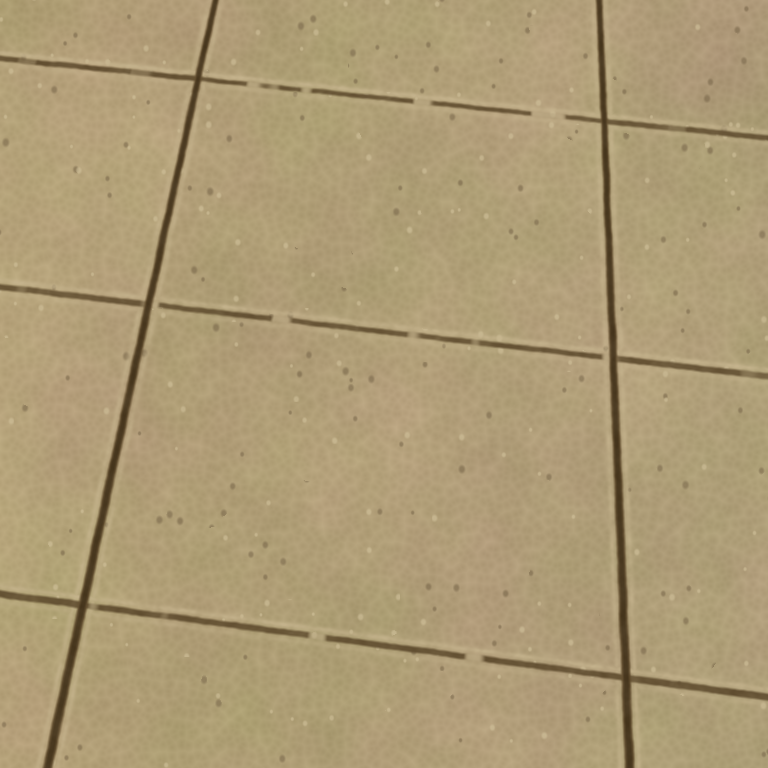
This texture is drawn by a three.js fragment shader. Its source:

```glsl
// Sandy stone paving seen at a slant: large square tiles, dark upright joints and thin chipped
// cross joints. A perspective map turns the canvas into tile units, where joints are whole numbers;
// layered sines mottle the stone and cellular noise adds its grain, pits and pale chips.
varying vec2 vUv;

vec2 hash2(vec2 p) {
  vec3 q = fract(p.xyx * vec3(0.1031, 0.1030, 0.0973));
  q += dot(q, q.yzx + 33.33);
  return fract((q.xx + q.yz) * q.zy);
}

// Cellular noise: distance to the nearest point, and that point's two random values
vec3 cellular(vec2 p) {
  vec3 nearest = vec3(9.0, 0.0, 0.0);
  for (int j = -1; j <= 1; j++) {
    for (int i = -1; i <= 1; i++) {
      vec2 cell = floor(p) + vec2(float(i), float(j));
      float d = length(cell + hash2(cell + 50.0) - p);
      if (d < nearest.x) nearest = vec3(d, hash2(cell + 91.7));
    }
  }
  return nearest;
}

// Layered sines, each turned and finer than the last, about -1 to 1
float mottle(vec2 p) {
  float sum = 0.0, amp = 0.4;
  for (int i = 0; i < 5; i++) {
    p = mat2(0.8, -0.6, 0.6, 0.8) * p * 1.75 + 1.3;
    sum += amp * sin(p.x + 1.6 * sin(p.y));
    amp *= 0.75;
  }
  return sum;
}

// Sparse small spots; share is the part of the cells that hold one
float specks(vec2 p, float share) {
  vec3 c = cellular(p);
  float radius = 0.07 + 0.13 * c.z;
  return (1.0 - smoothstep(radius * 0.4, radius + 0.06, c.x)) * step(c.y, share);
}

// Soft-edged band of the given half width
float band(float d, float halfWidth) {
  return 1.0 - smoothstep(halfWidth - 0.0022, halfWidth + 0.0022, abs(d));
}

// Soft pale ridge at a given offset from a joint
float ridge(float d, float offset) {
  float r = (d - offset) / 0.0035;
  return exp(-r * r);
}

void main() {
  vec2 p = vUv;

  // Perspective: solve p * (1 + dot(lean, tile)) = origin + across * tile.x + up * tile.y
  vec2 lean = vec2(-0.0303, 0.1678);
  vec2 across = vec2(0.6823, -0.0985) - lean.x * p;
  vec2 up = vec2(0.1181, 0.4930) - lean.y * p;
  vec2 r = p - vec2(0.1081, 0.2122);
  vec2 tile = vec2(r.x * up.y - r.y * up.x, across.x * r.y - across.y * r.x)
            / (across.x * up.y - across.y * up.x);
  float depth = 1.0 + dot(lean, tile);

  // Signed canvas distance to the nearest upright (x) and cross (y) joint
  vec2 joint = floor(tile + 0.5);
  vec2 gap = (tile - joint) * vec2(across.x, up.y) / depth;
  gap += 0.0007 * vec2(mottle(p * 24.0), mottle(p * 31.0 + 5.0));

  // Stone: broad blotches, pink to green drift, fine grain
  float blotch = mottle(p * 3.2);
  float drift = mottle(p * 4.5 + 11.0);
  vec3 color = mix(vec3(0.672, 0.602, 0.455), vec3(0.722, 0.651, 0.492), 0.5 + 0.4 * blotch);
  color += vec3(0.010, -0.008, 0.012) * drift;
  color += 0.013 * mottle(p * 26.0 + 3.0);
  color += 0.045 * (cellular(p * 95.0).x - 0.45);
  color += vec3(0.012, 0.010, -0.008) * (0.5 - p.x);
  color += 0.015 * (hash2(floor(tile) + 7.0).x - 0.5);

  // Pits gather in patches; pale chips gather along the cross joints
  float patches = smoothstep(0.0, 0.9, mottle(p * 6.0 + 21.0));
  float pits = specks(p * vec2(42.0, 34.0), 0.06 + 0.16 * patches);
  float chips = specks(p * vec2(48.0, 40.0) + 60.0, 0.07 + 0.4 * exp(-abs(gap.y) * 60.0));
  color = mix(color, vec3(0.46, 0.39, 0.28), 0.55 * pits);
  color = mix(color, vec3(0.82, 0.76, 0.61), 0.6 * chips);

  // Pale rims, stronger above the cross joints than below
  float rimWear = 0.6 + 0.3 * mottle(p * 38.0 + 2.0);
  float rim = 0.75 * ridge(abs(gap.x), 0.0115 / depth);
  rim = max(rim, ridge(gap.y, 0.0095 / depth));
  rim = max(rim, 0.5 * ridge(gap.y, -0.0095 / depth));
  color = mix(color, vec3(0.78, 0.71, 0.56), clamp(rim * rimWear, 0.0, 0.85));

  // Cross joints: filled in places on the middle tiles, more so in the far rows
  float middle = step(0.0, tile.x) * step(tile.x, 1.0);
  float run = tile.x * 19.0 + joint.y * 8.3;
  float breaks = sin(run) + 0.8 * sin(run * 2.3 + 1.0) + 0.5 * sin(run * 4.7);
  float worn = smoothstep(0.9, 1.7, breaks + 0.3 * joint.y - 0.3) * (0.25 + 0.6 * middle);
  float thin = 0.0044 / depth * (1.0 - 0.15 * middle);
  float cross = band(gap.y, thin) * (1.0 - worn) * (0.88 + 0.1 * mottle(p * 30.0));
  color = mix(color, vec3(0.37, 0.295, 0.18), clamp(cross, 0.0, 1.0));
  color = mix(color, vec3(0.79, 0.72, 0.57), 0.5 * worn * band(gap.y, thin));

  // Upright joints: wider, unbroken, with a darker core
  float upright = band(gap.x, 0.0058 / depth);
  vec3 groove = mix(vec3(0.39, 0.31, 0.19), vec3(0.27, 0.205, 0.11), band(gap.x, 0.0035 / depth));
  color = mix(color, groove + 0.02 * mottle(p * 35.0), 0.96 * upright);

  gl_FragColor = vec4(color, 1.0);
}
```
